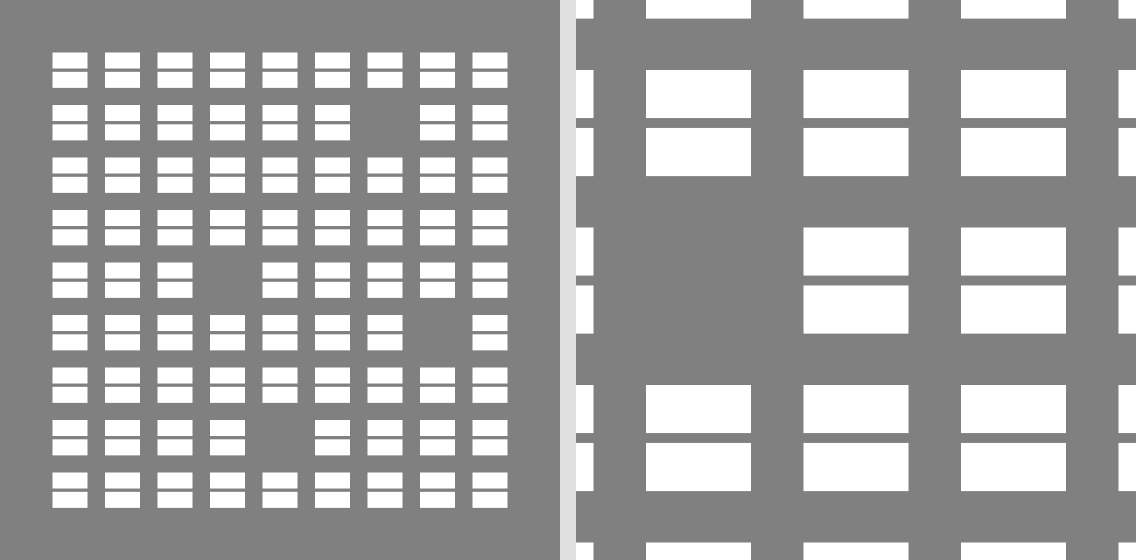
Left: the whole. Right: its middle third, enlarged.
This pattern is drawn by a Shadertoy shader. Its source:

```glsl
// Nine by nine grid of white blocks on grey, each block split by a thin slit
// into two bars, with a few blocks left out. Cells repeat by floor and offset;
// bar edges are smoothed by the exact share of each pixel they cover.

const vec3 GROUND_COLOR = vec3(0.502);
const vec3 BAR_COLOR = vec3(1.0);

// Lengths are fractions of the canvas, measured from the top left.
const int CELLS = 9;
const float PITCH = 3.0 / 32.0;
const float BAR_WIDTH = 1.0 / 16.0;
const float GUTTER = PITCH - BAR_WIDTH;
const float GRID_START = 0.5 - 0.5 * float(CELLS) * PITCH;
const vec2 UPPER_BAR = vec2(0.0, 14.65) / 512.0;     // top and bottom edge
const vec2 LOWER_BAR = vec2(17.66, 32.34) / 512.0;

// Empty cells as column and row, counted from the top left.
const int GAP_COUNT = 4;
const ivec2 GAPS[GAP_COUNT] = ivec2[](
    ivec2(6, 1), ivec2(3, 4), ivec2(7, 5), ivec2(4, 7));

// Share of a pixel centred at x that lies inside the span.
float spanCoverage(float x, vec2 span, float pixel) {
    float low = max(x - 0.5 * pixel, span.x);
    float high = min(x + 0.5 * pixel, span.y);
    return clamp((high - low) / pixel, 0.0, 1.0);
}

// One block: two stacked bars of equal width.
float blockCoverage(vec2 p, float pixel) {
    float across = spanCoverage(p.x, vec2(0.0, BAR_WIDTH), pixel);
    float down = spanCoverage(p.y, UPPER_BAR, pixel)
               + spanCoverage(p.y, LOWER_BAR, pixel);
    return across * min(down, 1.0);
}

bool isFilled(ivec2 cell) {
    if (any(lessThan(cell, ivec2(0))) ||
        any(greaterThanEqual(cell, ivec2(CELLS)))) return false;
    for (int i = 0; i < GAP_COUNT; i++) {
        if (cell == GAPS[i]) return false;
    }
    return true;
}

void mainImage(out vec4 fragColor, in vec2 fragCoord) {
    // Centred square canvas with y pointing down
    float pixel = 1.0 / min(iResolution.x, iResolution.y);
    vec2 p = (fragCoord - 0.5 * iResolution.xy) * pixel;
    p = vec2(p.x, -p.y) + 0.5;

    // Repeat: cell index and position from the block's top left corner
    vec2 grid = p - GRID_START;
    vec2 cell = floor(grid / PITCH);
    vec2 local = grid - cell * PITCH - 0.5 * GUTTER;

    float bars = isFilled(ivec2(cell)) ? blockCoverage(local, pixel) : 0.0;
    fragColor = vec4(mix(GROUND_COLOR, BAR_COLOR, bars), 1.0);
}
```
